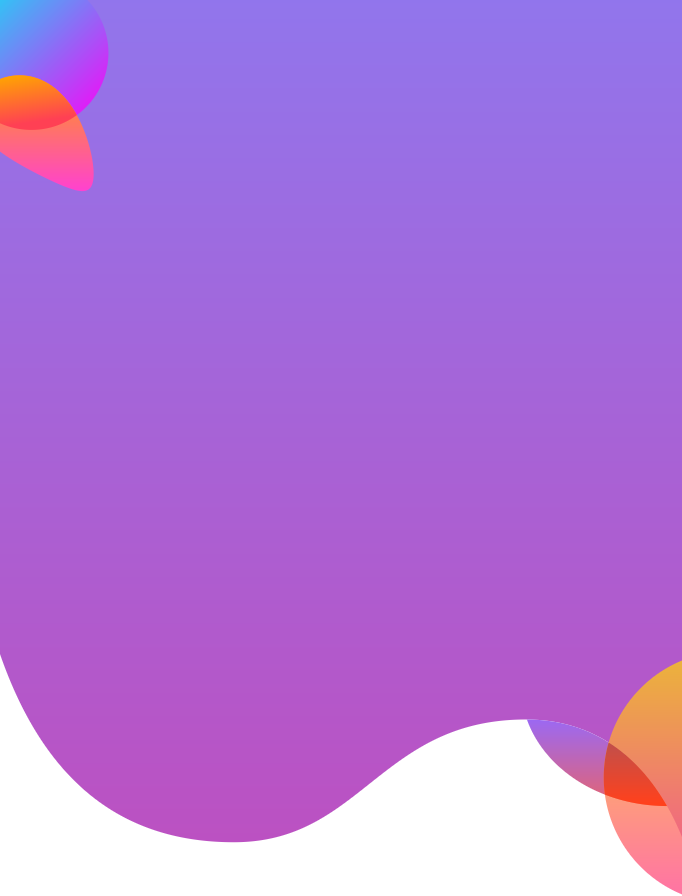
Reproduce this background procedurally as a Shadertoy shader.

```glsl
// Violet gradient over a white wave, with bright overlapping blobs in two corners.
// Lengths are fractions of the canvas height, origin at the lower left.

const vec3 SKY_TOP      = vec3(0.570, 0.460, 0.925);
const vec3 SKY_BOTTOM   = vec3(0.735, 0.318, 0.760);
const vec3 PAPER        = vec3(1.0);
const vec3 CYAN         = vec3(0.200, 0.760, 0.960);
const vec3 MAGENTA      = vec3(0.860, 0.130, 0.970);
const vec3 CORAL        = vec3(1.000, 0.500, 0.300);
const vec3 PINK         = vec3(1.000, 0.260, 0.810);
const vec3 AMBER        = vec3(1.000, 0.650, 0.000);
const vec3 CRIMSON      = vec3(1.000, 0.250, 0.330);
const vec3 LEAF_TOP     = vec3(0.610, 0.410, 0.950);
const vec3 LEAF_BOTTOM  = vec3(0.900, 0.390, 0.430);
const vec3 SUN_TOP      = vec3(0.980, 0.790, 0.090);
const vec3 SUN_BOTTOM   = vec3(1.000, 0.330, 0.540);
const vec3 EMBER_TOP    = vec3(0.760, 0.310, 0.290);
const vec3 EMBER_BOTTOM = vec3(1.000, 0.255, 0.110);

const float SUN_ALPHA   = 0.8;
const vec2  SUN_CENTER  = vec2(0.815, 0.1323);
const float SUN_RADIUS  = 0.1412;
const vec2  BALL_CENTER = vec2(0.035, 0.941);
const float BALL_RADIUS = 0.086;
const vec2  LEAF_CENTER = vec2(0.7445, 0.2347);
const vec2  LEAF_RADII  = vec2(0.163, 0.1343);
const vec2  EGG_TIP     = vec2(0.1004, 0.790);
const vec2  EGG_AXIS    = vec2(-0.741, 0.671);
const vec2  EGG_HALF    = vec2(0.0808, 0.0443);
const float EGG_TAPER   = 0.36;
const float EGG_BEND    = 0.0104;

// Smooth coverage of the region where the field f is negative
float coverage(float f) {
    float slope = max(length(vec2(dFdx(f), dFdy(f))), 1e-6);
    return clamp(0.5 - f / slope, 0.0, 1.0);
}

vec3 ramp(vec3 from, vec3 to, float start, float end, float x) {
    return mix(from, to, clamp((x - start) / (end - start), 0.0, 1.0));
}

vec2 bezier(vec2 a, vec2 b, vec2 c, vec2 d, float t) {
    float s = 1.0 - t;
    return s * s * s * a + 3.0 * s * s * t * b + 3.0 * s * t * t * c + t * t * t * d;
}

// Height of the wave at x: pick a cubic span, then bisect for its parameter
float waveHeight(float x) {
    const vec2 start  = vec2(0.000, 0.270);
    const vec2 trough = vec2(0.261, 0.060);
    const vec2 crest  = vec2(0.587, 0.197);
    const vec2 end    = vec2(0.7614, 0.0652);
    bool first = x < trough.x;
    bool last = x > crest.x;
    vec2 a = first ? start : (last ? crest : trough);
    vec2 b = first ? vec2(0.052, 0.120) : (last ? vec2(0.665, 0.197) : vec2(0.404, 0.060));
    vec2 c = first ? vec2(0.143, 0.060) : (last ? vec2(0.726, 0.1525) : vec2(0.424, 0.197));
    vec2 d = first ? trough : (last ? end : crest);
    float t = 0.5;
    float stepSize = 0.25;
    for (int i = 0; i < 18; i++) {
        t += bezier(a, b, c, d, t).x < x ? stepSize : -stepSize;
        stepSize *= 0.5;
    }
    return bezier(a, b, c, d, t).y;
}

// Tapered, slightly bent ellipse growing from its narrow tip
float eggField(vec2 p) {
    vec2 q = p - EGG_TIP;
    float along = dot(q, EGG_AXIS) / EGG_HALF.x - 1.0;
    float across = dot(q, vec2(EGG_AXIS.y, -EGG_AXIS.x));
    across -= EGG_BEND * (1.0 - along * along);
    float halfWidth = EGG_HALF.y * max(1.0 + EGG_TAPER * along, 0.4);
    return across * across / (halfWidth * halfWidth) + along * along - 1.0;
}

void mainImage(out vec4 fragColor, in vec2 fragCoord) {
    vec2 p = fragCoord / iResolution.y;

    // Coverage of each shape
    float paper = coverage(p.y - waveHeight(p.x));
    float leaf = paper * coverage(length((p - LEAF_CENTER) / LEAF_RADII) - 1.0);
    float sun = coverage(length(p - SUN_CENTER) - SUN_RADIUS);
    float ball = coverage(length(p - BALL_CENTER) - BALL_RADIUS);
    float egg = coverage(eggField(p));

    // Gradient and white wave
    vec3 color = ramp(SKY_TOP, SKY_BOTTOM, 1.0, 0.06, p.y);
    color = mix(color, PAPER, paper);

    // Lower right: leaf, translucent sun and their overlap
    color = mix(color, ramp(LEAF_TOP, LEAF_BOTTOM, 0.197, 0.100, p.y), leaf);
    color = mix(color, ramp(SUN_TOP, SUN_BOTTOM, 0.265, 0.010, p.y), sun * SUN_ALPHA);
    color = mix(color, ramp(EMBER_TOP, EMBER_BOTTOM, 0.170, 0.103, p.y), leaf * sun);

    // Upper left: ball, egg and their overlap
    float diagonal = dot(p - vec2(0.0, 1.0), vec2(0.707, -0.707));
    color = mix(color, ramp(CYAN, MAGENTA, 0.0, 0.15, diagonal), ball);
    color = mix(color, ramp(CORAL, PINK, 0.875, 0.788, p.y), egg);
    color = mix(color, ramp(AMBER, CRIMSON, 0.915, 0.858, p.y - 0.15 * p.x), ball * egg);

    fragColor = vec4(color, 1.0);
}
```
